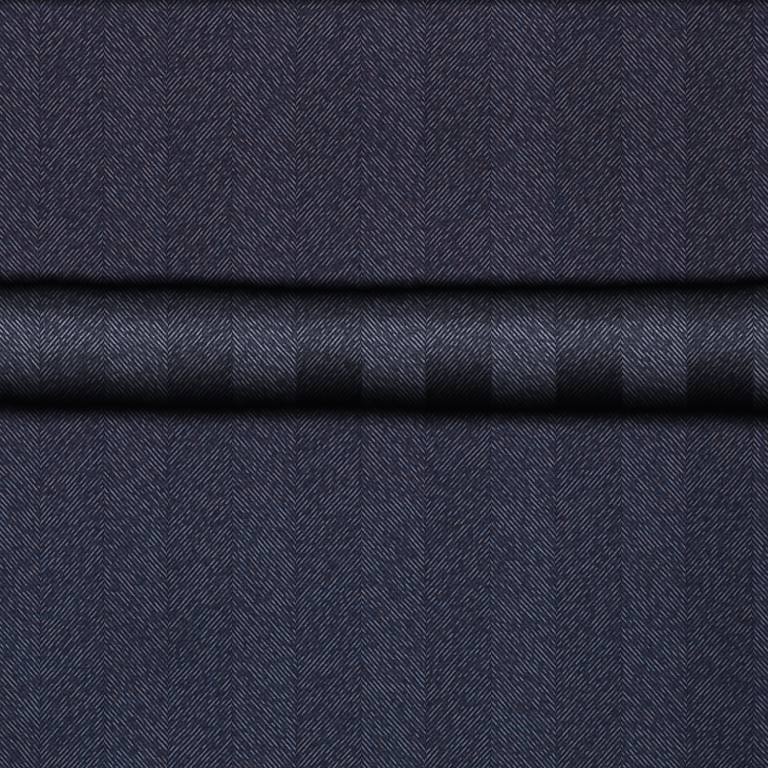
Write a WebGL 1 fragment shader that draws this texture.

```glsl
precision highp float;
uniform vec2 u_resolution;

#define COLUMN_WIDTH 0.0843
#define COLUMN_START 0.0529
#define TWILL_PERIOD 0.0073
#define TWILL_SLOPE 1.12
#define TWILL_CONTRAST 0.54
#define GRAIN_CONTRAST 0.84
#define SHEEN 0.30
#define WARM_CLOTH vec3(0.184, 0.176, 0.180)
#define COOL_CLOTH vec3(0.170, 0.179, 0.186)
#define ROLL_CLOTH vec3(0.192, 0.198, 0.206)
#define BLUE_DYE vec3(0.004, 0.006, 0.054)
#define SHADOW_TINT vec3(0.015, 0.016, 0.023)

float hash(vec2 p) {
  vec3 q = fract(vec3(p.xyx) * 0.1031);
  q += dot(q, q.yzx + 33.33);
  return fract((q.x + q.y) * q.z);
}

float noise(vec2 p) {
  vec2 cell = floor(p);
  vec2 f = fract(p);
  f = f * f * (3.0 - 2.0 * f);
  float low = mix(hash(cell), hash(cell + vec2(1.0, 0.0)), f.x);
  float high = mix(hash(cell + vec2(0.0, 1.0)), hash(cell + vec2(1.0, 1.0)), f.x);
  return mix(low, high, f.y);
}

// Straight diagonal ribs that mirror at every column; brightness around 1.
float herringbone(vec2 uv, float column, float across, float odd) {
  float side = mix(-1.0, 1.0, odd);
  float rise = side * (across - 0.5) * COLUMN_WIDTH * TWILL_SLOPE;
  float wobble = 0.30 * (noise(uv * vec2(40.0, 30.0)) - 0.5);
  float phase = (uv.y + rise) / TWILL_PERIOD + 0.5 * odd + wobble;
  float rib = cos(6.28318 * phase);
  float resolved = smoothstep(1.5, 3.0, TWILL_PERIOD * u_resolution.y);

  // Each rib is a row of short dashes, staggered from rib to rib.
  float ribId = floor(phase + 0.5) + column * 37.0 + 400.0;
  float along = (uv.x * side - uv.y * TWILL_SLOPE) / TWILL_PERIOD;
  float dash = noise(vec2(along * 0.85 + 7.0 * hash(vec2(ribId, 5.0)) + 500.0, ribId));
  dash = smoothstep(0.10, 0.80, dash);
  float grain = noise(uv * 470.0 + column * 11.0 + 50.0);
  float thread = 1.0 + TWILL_CONTRAST * rib * resolved * (0.45 + 0.95 * dash);
  return thread * (1.0 + GRAIN_CONTRAST * (0.38 * dash + 0.62 * grain - 0.51));
}

// Light over the raised roll and the flat cloth on both sides.
float foldLight(vec2 uv, float upper, float lower, float darkColumn) {
  float aboveLight = smoothstep(-0.001, 0.022, uv.y - upper);
  float belowLight = smoothstep(0.002, 0.033, lower - uv.y);

  float fromTop = upper - uv.y;
  float fromBottom = uv.y - lower;
  float topRamp = 0.62 * smoothstep(-0.001, 0.022, fromTop)
                + 0.38 * smoothstep(0.016, 0.055, fromTop);
  float litFoot = smoothstep(-0.006, 0.056, fromBottom);
  float shadedFoot = smoothstep(-0.002, 0.090, fromBottom);
  float shadeAmount = darkColumn * mix(0.30, 0.95, smoothstep(0.05, 0.55, uv.x));
  float crest = (uv.y - mix(upper, lower, 0.40)) / 0.032;
  float sheen = 1.0 + SHEEN * exp(-crest * crest);
  float rollLight = topRamp * mix(litFoot, shadedFoot, shadeAmount) * sheen;

  return aboveLight + belowLight + rollLight;
}

void main() {
  vec2 uv = gl_FragCoord.xy / u_resolution;

  // Column layout: a slight sideways stretch and uneven seams.
  float stretch = 0.018 * uv.x * (1.0 - uv.x);
  float seamDrift = 0.0016 * (noise(vec2(uv.y * 18.0, 3.0)) - 0.5);
  float columnPos = (uv.x + stretch + seamDrift - COLUMN_START) / COLUMN_WIDTH;
  float column = floor(columnPos);
  float across = fract(columnPos);
  float odd = mod(column, 2.0);
  float seamDistance = min(across, 1.0 - across) * COLUMN_WIDTH;
  float softSeam = smoothstep(-0.003, 0.003, seamDistance);
  float darkColumn = mix(0.5, 1.0 - odd, 2.0 * softSeam - 1.0);

  // Gently bowed creases, with threads standing out at their borders.
  float weave = herringbone(uv, column, across, odd);
  float ripple = 0.004 * (noise(vec2(uv.x * 14.0, 8.0)) - 0.5);
  float fuzz = 0.003 * (noise(uv * vec2(90.0, 120.0) + 17.0) - 0.5);
  float bow = uv.x - 0.5;
  float upper = 0.6235 + 0.034 * bow * bow + ripple + fuzz;
  float lower = 0.4770 - 0.010 * uv.x - ripple + fuzz;

  float light = foldLight(uv, upper, lower, darkColumn);
  float onRoll = smoothstep(lower - 0.006, lower + 0.006, uv.y)
               * (1.0 - smoothstep(upper - 0.006, upper + 0.006, uv.y));

  // Broad tone changes across the flat cloth.
  float clouds = noise(uv * vec2(5.0, 6.0));
  float tone = 0.96 + 0.08 * clouds;
  tone *= 1.0 + (0.5 - darkColumn) * mix(0.02, 0.10, uv.x);
  tone *= 1.0 - 0.10 * smoothstep(0.65, 1.0, uv.x);
  tone *= 1.0 - 0.40 * smoothstep(0.990, 1.0, uv.y);

  // Warm flecks above, cooler cloth below, neutral grey on the roll.
  vec3 cloth = mix(COOL_CLOTH, WARM_CLOTH, smoothstep(0.15, 0.75, uv.y));
  cloth = mix(cloth, ROLL_CLOTH, onRoll);
  float fleck = noise(uv * vec2(230.0, 260.0) + 61.0) - 0.5;
  cloth += vec3(0.038, 0.0, -0.022) * fleck * (1.0 - 0.7 * onRoll);

  // The dye stays even in the gaps between the paler threads.
  weave *= 1.0 - 0.18 * (1.0 - smoothstep(0.0, 0.0025, seamDistance));
  vec3 dye = BLUE_DYE * (1.0 - 0.30 * onRoll);
  vec3 color = SHADOW_TINT + (cloth * weave + dye) * tone * light;
  gl_FragColor = vec4(clamp(color, 0.0, 1.0), 1.0);
}
```
